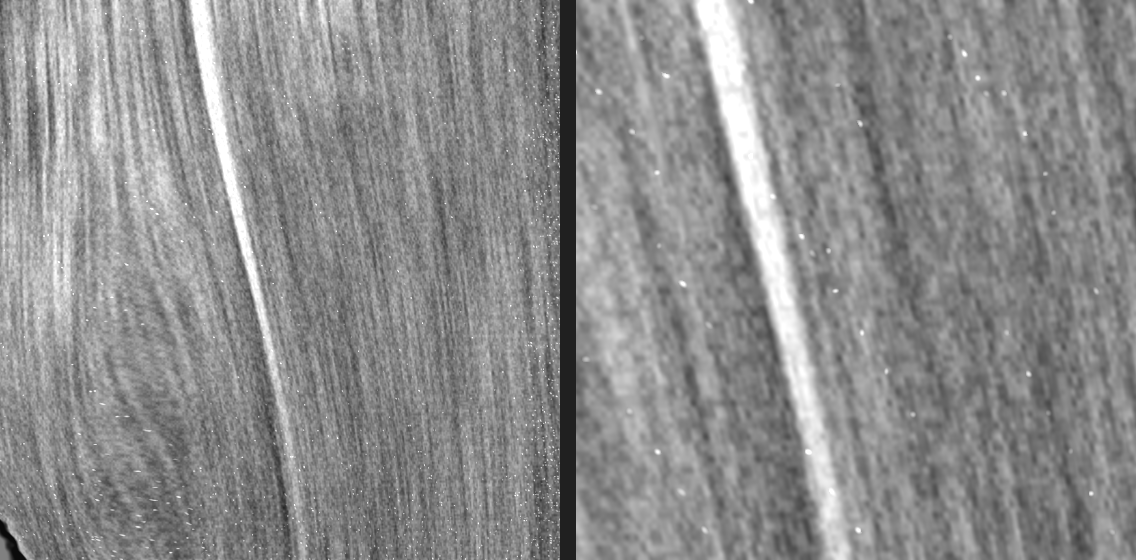
Left: the whole. Right: its middle third, enlarged.
Write a Shadertoy shader that draws this texture.

```glsl
float hash(vec2 p) {
    return fract(sin(dot(p, vec2(127.1, 311.7))) * 43758.5453);
}

float noise(vec2 p) {
    vec2 cell = floor(p), f = fract(p);
    f = f * f * (3.0 - 2.0 * f);
    float low = mix(hash(cell), hash(cell + vec2(1, 0)), f.x);
    float high = mix(hash(cell + vec2(0, 1)), hash(cell + vec2(1, 1)), f.x);
    return mix(low, high, f.y);
}

// Noise centred on zero
float ripple(vec2 p) {
    return noise(p) - 0.5;
}

float glow(vec2 p, vec2 centre, vec2 radius) {
    vec2 d = (p - centre) / radius;
    return exp(-dot(d, d));
}

// Sideways position of the midrib at a depth below the top
float ribPath(float depth) {
    return 0.352 + 0.195 * smoothstep(-0.15, 1.1, depth);
}

// Coordinate across the veins, constant along each curved vein
float acrossVeins(vec2 p) {
    float ribShift = ribPath(p.y) - 0.352;
    float leftShift = 0.10 * p.y * p.y * p.y + 0.010 * sin(p.y * 6.0);
    float shift = mix(leftShift, ribShift, smoothstep(0.12, 0.38, p.x));
    shift = mix(shift, 0.45 * ribShift, smoothstep(0.5, 1.0, p.x));
    return p.x - shift;
}

// Broad light and shade over the blade
float bladeShade(vec2 p) {
    float shade = 0.548;
    shade += 0.17 * glow(p, vec2(0.17, 0.14), vec2(0.17, 0.30));
    shade += 0.13 * glow(p, vec2(0.05, 0.47), vec2(0.22, 0.19));
    shade += 0.06 * glow(p, vec2(0.02, 0.80), vec2(0.12, 0.12));
    shade += 0.18 * glow(p, vec2(0.57, 0.0), vec2(0.11, 0.08));
    shade += 0.08 * glow(p, vec2(0.62, 0.15), vec2(0.09, 0.03));
    shade += 0.06 * glow(p, vec2(0.93, 0.65), vec2(0.10, 0.18));
    shade += 0.05 * glow(p, vec2(0.73, 0.30), vec2(0.05, 0.2));
    shade -= 0.17 * glow(p, vec2(0.055, 0.25), vec2(0.03, 0.13));
    shade -= 0.10 * glow(p, vec2(0.80, 0.48), vec2(0.035, 0.22));
    shade -= 0.06 * glow(p, vec2(0.60, 0.25), vec2(0.05, 0.10));
    shade -= 0.06 * glow(p, vec2(0.62, 0.55), vec2(0.13, 0.2));
    shade -= 0.07 * smoothstep(0.55, 0.95, p.y);
    shade -= 0.15 * smoothstep(0.91, 1.0, p.x) * (1.0 - 0.6 * p.y);
    return shade;
}

// Soft bright flecks, one possible fleck in each grid cell
float speckles(vec2 p, float count, float density) {
    vec2 cell = floor(p * count);
    vec2 centre = 0.3 + 0.4 * vec2(hash(cell + 3.1), hash(cell + 7.7));
    float fleck = 1.0 - smoothstep(0.05, 0.55, length(fract(p * count) - centre));
    return fleck * step(hash(cell + 19.3), density) * (0.3 + 0.7 * hash(cell + 41.0));
}

// Long and short fibres, strongest in the bright upper left
float fibres(float across, vec2 p) {
    float strength = 0.62 + 0.75 * glow(p, vec2(0.13, 0.15), vec2(0.24, 0.36));
    strength += 0.5 * glow(p, vec2(0.56, 0.0), vec2(0.14, 0.09));
    float fine = ripple(vec2(across * 165.0, p.y * 9.0));
    float medium = ripple(vec2(across * 95.0 + 31.0, p.y * 6.0));
    float broad = ripple(vec2(across * 32.0 + 67.0, p.y * 2.8));
    return strength * (0.32 * fine + 0.20 * medium + 0.10 * broad);
}

// Bright tapering midrib with a soft groove and a side ridge
float addMidrib(float tone, vec2 p) {
    float d = p.x - ribPath(p.y);
    float halfWidth = mix(0.021, 0.011, smoothstep(0.0, 0.6, p.y));
    float ribTone = mix(1.03, 0.66, smoothstep(0.35, 0.95, p.y));
    ribTone -= 0.14 * smoothstep(0.0, halfWidth, d);
    tone -= 0.09 * exp(-pow((d + 0.028) / 0.017, 2.0));
    tone += 0.06 * exp(-pow((d - 0.022) / 0.006, 2.0));
    float mask = smoothstep(-halfWidth - 0.003, -halfWidth + 0.006, d);
    mask *= 1.0 - smoothstep(halfWidth * 0.1, halfWidth * 1.2, d);
    return mix(tone, ribTone, mask);
}

// Torn lower left corner with a dark gap behind a pale rim
float addTornCorner(float tone, vec2 p) {
    float edge = p.x - 0.62 * (p.y - 0.925) - 0.012 * ripple(p * 60.0);
    float ragged = 0.012 * ripple(p * 75.0 + 9.0);
    float gap = edge + 0.018 + ragged + 0.5 * max(p.y - 0.975, 0.0);
    float backdrop = mix(0.5, 0.04, smoothstep(-0.006, 0.008, gap));
    tone += 0.20 * exp(-pow((edge - 0.008) / 0.008, 2.0)) * smoothstep(0.88, 0.94, p.y);
    return mix(backdrop, tone, smoothstep(-0.003, 0.003, edge));
}

void mainImage(out vec4 fragColor, in vec2 fragCoord) {
    vec2 p = fragCoord / iResolution.xy;
    p.y = 1.0 - p.y;
    float across = acrossVeins(p);

    // Blade surface
    float tone = bladeShade(p) + fibres(across, p);
    tone += 0.05 * ripple(p * vec2(8.0, 12.0));
    tone = addMidrib(tone, p);

    // Grain and glints
    tone += 0.19 * ripple(vec2(across * 290.0, p.y * 150.0));
    tone += 0.10 * ripple(p * 300.0 + 13.0);
    float density = 0.002 + 0.07 * smoothstep(0.65, 1.0, p.y);
    density += 0.22 * smoothstep(0.92, 1.0, p.x);
    vec2 flecked = vec2(across, p.y) + 0.004 * ripple(p * 90.0);
    tone += 0.46 * speckles(flecked, 210.0, density);

    tone = addTornCorner(tone, p);
    fragColor = vec4(vec3(clamp(tone, 0.0, 1.0)), 1.0);
}
```
